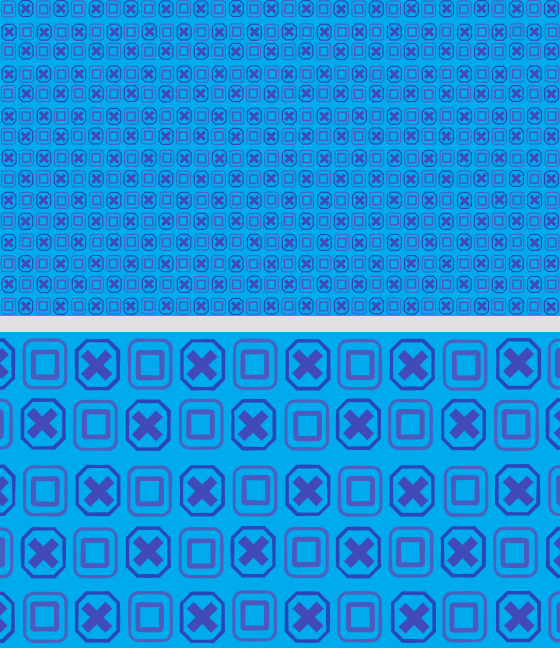
Top: the whole. Bottom: its middle third, enlarged.
Write a Shadertoy shader that draws this pattern.

```glsl
// Staggered rows of framed crosses and squares in violet on bright blue, drawn with a slight hand wobble.

vec2 hash2(vec2 p) {
    vec3 q = fract(p.xyx * vec3(0.1031, 0.1030, 0.0973));
    q += dot(q, q.yzx + 33.33);
    return fract((q.xx + q.yz) * q.zy);
}

float gradientNoise(vec2 p) {
    vec2 i = floor(p), f = fract(p), u = f * f * (3.0 - 2.0 * f);
    float a = dot(hash2(i) * 2.0 - 1.0, f);
    float b = dot(hash2(i + vec2(1, 0)) * 2.0 - 1.0, f - vec2(1, 0));
    float c = dot(hash2(i + vec2(0, 1)) * 2.0 - 1.0, f - vec2(0, 1));
    float d = dot(hash2(i + 1.0) * 2.0 - 1.0, f - 1.0);
    return mix(mix(a, b, u.x), mix(c, d, u.x), u.y);
}

float roundBox(vec2 p, vec2 halfSize, float radius) {
    vec2 q = abs(p) - halfSize + radius;
    return length(max(q, 0.0)) + min(max(q.x, q.y), 0.0) - radius;
}

float chamferBox(vec2 p, vec2 halfSize, float cut) {
    vec2 q = abs(p) - halfSize;
    return max(max(q.x, q.y), (q.x + q.y + cut) * 0.7071);
}

float cross45(vec2 p, float reach, float halfWidth) {
    vec2 q = abs(mat2(0.7071, 0.7071, -0.7071, 0.7071) * p);
    q = vec2(max(q.x, q.y), min(q.x, q.y));
    return max(q.x - reach, q.y - halfWidth);
}

float coverage(float dist, float pixel) {
    return clamp(0.5 - dist / pixel, 0.0, 1.0);
}

void mainImage(out vec4 fragColor, in vec2 fragCoord) {
    // 32 units across, y measured down from the top edge
    float pixel = 32.0 / iResolution.x;
    vec2 p = vec2(fragCoord.x, iResolution.y - fragCoord.y) * pixel;

    // Two interleaved row sets with slightly different pitch; keep the nearer
    float evenRow = round((p.y - 0.5) / 2.428);
    float oddRow = round((p.y - 1.83) / 2.403);
    float evenY = p.y - 0.5 - evenRow * 2.428;
    float oddY = p.y - 1.83 - oddRow * 2.403;
    bool isOdd = abs(oddY) < abs(evenY);
    float row = isOdd ? 2.0 * oddRow + 1.0 : 2.0 * evenRow;

    float startX = isOdd ? 0.51 : 0.48;
    float column = round((p.x - startX) / 1.001);
    vec2 local = vec2(p.x - startX - column * 1.001, isOdd ? oddY : evenY);

    // Small shifts and uneven line weight from tile to tile
    vec2 tile = vec2(column, row);
    local += (hash2(tile + 7.0) - 0.5) * 0.03;
    vec2 inner = local + (hash2(tile + 51.0) - 0.5) * 0.04;
    float wobble = 0.014 * gradientNoise(p * 3.0 + 40.0);

    bool isCross = mod(column + row, 2.0) > 0.5;
    float frame, glyph;
    vec3 frameColor, glyphColor;
    if (isCross) {
        frame = abs(chamferBox(local, vec2(0.395, 0.455), 0.19)) - 0.034;
        glyph = cross45(inner, 0.325, 0.092);
        frameColor = vec3(0.17, 0.28, 0.71);
        glyphColor = vec3(0.26, 0.29, 0.73);
    } else {
        frame = abs(roundBox(local, vec2(0.395, 0.455), 0.17)) - 0.031;
        glyph = abs(roundBox(inner, vec2(0.225, 0.24), 0.03)) - 0.047;
        frameColor = vec3(0.29, 0.38, 0.75);
        glyphColor = vec3(0.30, 0.35, 0.74);
    }

    vec3 color = vec3(0.0, 0.67, 0.93);
    color = mix(color, frameColor, coverage(frame + wobble, pixel));
    color = mix(color, glyphColor, coverage(glyph + wobble, pixel));
    fragColor = vec4(color, 1.0);
}
```
